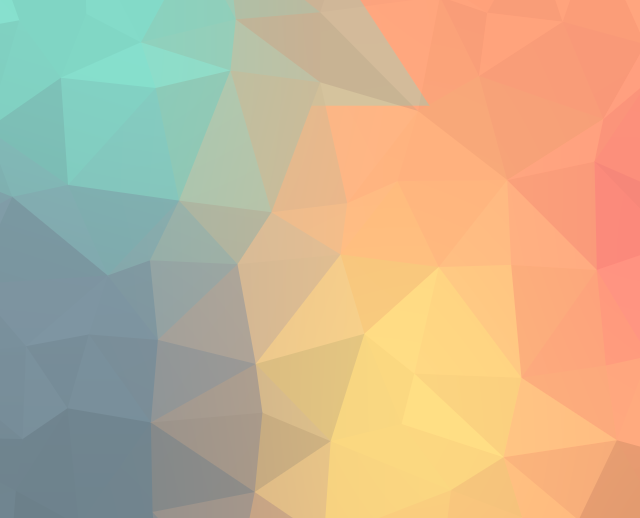
A Shadertoy shader for this background:

```glsl
// Low-poly backdrop: a jittered grid split into triangles, each facet
// tinted from a smooth field running from teal and slate on the left,
// through khaki, to gold, peach and coral on the right.

#define GRID vec2(7.6, 6.2)    // cells across and up the canvas
#define JITTER 0.36            // how far vertices stray, in cells
#define FACET_TINT 0.035       // brightness change between facets
#define FACET_BLEND 0.18       // share of the smooth field within a facet
#define GOLD_CENTER vec2(0.62, 0.20)
#define BLUSH_CENTER vec2(1.0, 0.55)
#define WEDGE_BASE 0.796       // lower edge of the khaki wedge
#define WEDGE_TOP_X 0.563      // where its slanted side meets the top

const vec3 TEAL  = vec3(0.51, 0.85, 0.78);
const vec3 SLATE = vec3(0.49, 0.58, 0.63);
const vec3 DEEP  = vec3(0.43, 0.51, 0.55);
const vec3 GOLD  = vec3(1.00, 0.86, 0.51);
const vec3 PEACH = vec3(1.00, 0.69, 0.49);
const vec3 CORAL = vec3(1.00, 0.63, 0.48);
const vec3 BLUSH = vec3(1.00, 0.54, 0.49);

vec2 hash22(vec2 p) {
    vec3 q = fract(p.xyx * vec3(0.1031, 0.1030, 0.0973));
    q += dot(q, q.yzx + 33.33);
    return fract((q.xx + q.yz) * q.zy);
}

// Vertex of the mesh, in grid units
vec2 vertex(vec2 id) {
    return id + JITTER * (2.0 * hash22(id + 17.0) - 1.0);
}

// Distance to the right of the line from a to b
float side(vec2 p, vec2 a, vec2 b) {
    vec2 e = b - a, d = p - a;
    return (e.y * d.x - e.x * d.y) / length(e);
}

// Coverage of the khaki wedge at the top centre
float wedgeMask(vec2 uv) {
    float slant = uv.x - WEDGE_TOP_X - 0.53 * (1.0 - uv.y);
    return clamp(0.5 - max(WEDGE_BASE - uv.y, slant) * iResolution.y, 0.0, 1.0);
}

// Smooth colour field
vec3 palette(vec2 uv, float wedge) {
    vec3 cool = mix(DEEP, SLATE, smoothstep(0.0, 0.45, uv.y));
    cool = mix(cool, TEAL, smoothstep(0.43, 0.96, uv.y + 0.4 * uv.x));

    float reach = length((uv - GOLD_CENTER) * vec2(1.5, 1.0));
    vec3 warm = mix(GOLD, PEACH, smoothstep(0.1, 0.5, reach));
    warm = mix(warm, CORAL, smoothstep(0.5, 0.8, reach));
    vec2 glow = (uv - BLUSH_CENTER) * vec2(8.0, 3.8);
    warm = mix(warm, BLUSH, exp(-dot(glow, glow)));
    warm *= 1.0 - 0.12 * smoothstep(0.85, 1.0, uv.x) * smoothstep(0.22, 0.0, uv.y);

    float middle = 0.40 + 0.04 * smoothstep(0.6, 0.9, uv.y);
    float warmth = smoothstep(middle - 0.23, middle + 0.21, uv.x);
    warmth = mix(warmth, min(warmth, 0.62), wedge);
    return mix(cool, warm, warmth);
}

// Adds one triangle (counter-clockwise) to the weighted colour sum
void addFacet(inout vec4 sum, vec2 p, vec2 a, vec2 b, vec2 c, float wedge) {
    float d = max(side(p, a, b), max(side(p, b, c), side(p, c, a)));
    float cover = clamp(0.5 - d * iResolution.y / GRID.y, 0.0, 1.0);
    if (cover <= 0.0) return;
    vec2 center = (a + b + c) / 3.0;
    float tint = 1.0 + FACET_TINT * (2.0 * hash22(floor(center * 64.0)).x - 1.0);
    vec2 tone = mix(center, p, FACET_BLEND) / GRID;
    sum += cover * vec4(palette(tone, wedge) * tint, 1.0);
}

void mainImage(out vec4 fragColor, in vec2 fragCoord) {
    vec2 uv = fragCoord / iResolution.xy;
    vec2 p = uv * GRID;
    float wedge = wedgeMask(uv);
    vec4 sum = vec4(0.0);

    // Nearby cells, each cut along its shorter diagonal
    for (int y = -1; y <= 1; y++)
    for (int x = -1; x <= 1; x++) {
        vec2 id = floor(p) + vec2(x, y);
        vec2 a = vertex(id);
        vec2 b = vertex(id + vec2(1.0, 0.0));
        vec2 c = vertex(id + vec2(1.0, 1.0));
        vec2 d = vertex(id + vec2(0.0, 1.0));
        if (distance(a, c) < distance(b, d)) {
            addFacet(sum, p, a, b, c, wedge);
            addFacet(sum, p, a, c, d, wedge);
        } else {
            addFacet(sum, p, a, b, d, wedge);
            addFacet(sum, p, b, c, d, wedge);
        }
    }
    vec3 color = sum.a > 0.0 ? sum.rgb / sum.a : palette(uv, wedge);
    fragColor = vec4(min(color, 1.0), 1.0);
}
```
